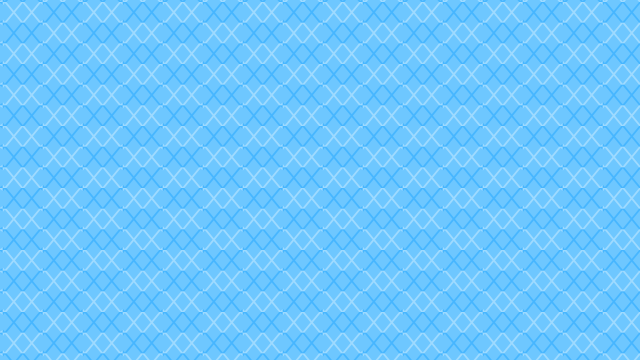
Give the GLSL for this pattern, as a WebGL 2 fragment shader.

```glsl
#version 300 es
precision highp float;

uniform vec2 u_resolution;
out vec4 fragColor;

// Distance to a diagonal lattice whose crossings lie at half a period
float latticeDistance(vec2 p, vec2 period) {
    vec2 q = p / period;
    vec2 d = abs(fract(vec2(q.x + q.y, q.x - q.y)) - 0.5);
    return min(d.x, d.y) / length(1.0 / period);
}

// Lattice restarted in every cell, tinted as a checkerboard
vec3 pattern(vec2 p, float pixel) {
    const vec3 sky = vec3(0.43, 0.78, 1.0);
    const vec3 paleLine = vec3(0.62, 0.855, 1.0);
    const vec3 deepLine = vec3(0.28, 0.715, 1.0);

    vec2 grid = (p - vec2(0.069, 8.95)) / vec2(1.0, 0.5167);
    vec2 cell = floor(grid);
    vec2 local = (grid - cell - 0.5) * vec2(1.0, 0.5167);

    // The top row has index -1, so pale cells have an odd index sum
    float pale = mod(cell.x + cell.y, 2.0);
    float edge = latticeDistance(local, vec2(0.448, 0.542)) - 0.0225;
    float line = 1.0 - smoothstep(-0.5 * pixel, 0.5 * pixel, edge);
    return mix(sky, mix(deepLine, paleLine, pale), line);
}

void main() {
    // Nine cell widths span the canvas height
    float pixel = 9.0 / u_resolution.y;

    // Average subpixels so that the cell borders are smooth too
    vec3 color = vec3(0.0);
    for (int i = 0; i < 9; i++) {
        vec2 offset = vec2(float(i % 3), float(i / 3)) / 3.0 - 1.0 / 3.0;
        color += pattern((gl_FragCoord.xy + offset) * pixel, pixel * 0.33);
    }
    fragColor = vec4(color / 9.0, 1.0);
}
```
